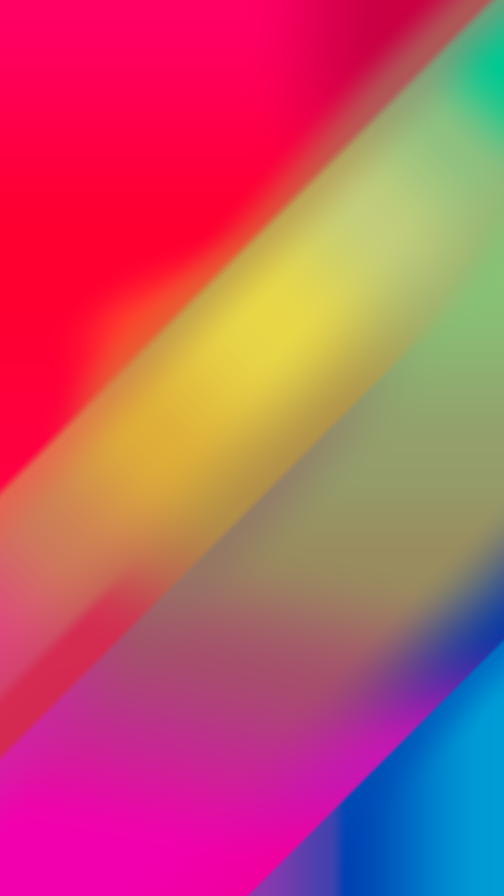
This background is drawn by a Shadertoy shader. Its source:

```glsl
// Soft diagonal ribbons of red, gold, olive-magenta and blue with blurred folds

// Smooth step from colour a to colour b as v runs from lo to hi
vec3 blend(vec3 a, vec3 b, float lo, float hi, float v) {
    return mix(a, b, smoothstep(lo, hi, v));
}

// Upper left field: hot pink to scarlet, with a dark fold and an orange flare
vec3 redField(vec2 p, float across) {
    vec3 c = blend(vec3(1.0, 0.0, 0.39), vec3(1.0, 0.0, 0.19), 0.0, 0.48, p.y);
    c = blend(c, vec3(1.0, 0.0, 0.25), 0.55, 0.95, p.y);
    float fold = smoothstep(0.48, 0.77, p.x) * (1.0 - smoothstep(0.1, 0.5, p.y));
    c = mix(c, vec3(0.77, 0.0, 0.25), fold * 0.9);
    float flare = smoothstep(0.0, 0.2, p.x - 0.04 - 0.28 * (p.y - 0.56))
                * smoothstep(0.54, 0.68, p.y + 0.25 * p.x - 0.02)
                * smoothstep(0.72, 0.92, across);
    c = mix(c, vec3(1.0, 0.29, 0.17), flare * 0.85);
    float haze = smoothstep(0.865, 0.99, across + 0.04 * smoothstep(0.5, 0.1, p.y))
               * smoothstep(0.07, 0.24, p.x);
    vec3 hazeColor = blend(vec3(0.88, 0.40, 0.20), vec3(0.66, 0.42, 0.36), 0.45, 0.8, p.x);
    return mix(c, hazeColor, haze * 0.8);
}

// Middle ribbon: rose, orange, yellow, lime and jade along its length
vec3 goldRibbon(vec2 p, float across, float along) {
    vec3 c = blend(vec3(0.87, 0.27, 0.49), vec3(0.80, 0.49, 0.34), -1.32, -0.92, along);
    c = blend(c, vec3(0.87, 0.68, 0.22), -0.98, -0.56, along);
    c = blend(c, vec3(0.91, 0.84, 0.28), -0.6, -0.12, along);
    c = blend(c, vec3(0.76, 0.80, 0.48), -0.08, 0.33, along);
    c = blend(c, vec3(0.55, 0.75, 0.50), 0.3, 0.66, along);
    c = blend(c, vec3(0.0, 0.79, 0.57), 0.62, 0.87, along);

    // Dusky upper and lower rims
    float upper = 1.0 - smoothstep(0.95, 1.13, across);
    vec3 upperColor = blend(vec3(0.93, 0.36, 0.30), vec3(0.72, 0.58, 0.30), -0.9, -0.2, along);
    upperColor = blend(upperColor, vec3(0.55, 0.58, 0.46), 0.2, 0.75, along);
    c = mix(c, upperColor, upper * 0.85);
    float lower = smoothstep(1.23, 1.52, across);
    vec3 lowerColor = blend(vec3(0.76, 0.24, 0.33), vec3(0.66, 0.53, 0.29), -1.05, -0.55, along);
    lowerColor = blend(lowerColor, vec3(0.60, 0.69, 0.43), -0.2, 0.35, along);
    c = mix(c, lowerColor, lower * 0.85);

    // Crimson fold at the lower left end
    float crimson = smoothstep(1.36, 1.41, across) * (1.0 - smoothstep(-1.1, -0.8, along));
    return mix(c, vec3(0.84, 0.15, 0.31), crimson * 0.85);
}

// Lower ribbon: green through olive and mauve down to magenta
vec3 oliveRibbon(vec2 p, float across) {
    vec3 c = blend(vec3(0.53, 0.76, 0.46), vec3(0.58, 0.62, 0.42), 0.55, 0.92, p.y);
    c = blend(c, vec3(0.60, 0.55, 0.37), 0.9, 1.12, p.y);
    float sag = p.y + 0.2 * (0.68 - p.x);
    c = blend(c, vec3(0.65, 0.31, 0.42), 1.1, 1.38, sag);
    c = blend(c, vec3(0.73, 0.20, 0.54), 1.34, 1.55, sag);
    c = blend(c, vec3(0.95, 0.0, 0.68), 1.46, 1.78, sag);

    // Shade under the gold ribbon, fading out toward the right
    float shade = (1.0 - smoothstep(1.5, 1.68, across)) * (1.0 - smoothstep(0.5, 0.9, p.x));
    c = mix(c, vec3(0.57, 0.42, 0.40), shade * smoothstep(0.2, 0.45, p.x) * 0.6);
    c = mix(c, vec3(0.82, 0.14, 0.66), shade * smoothstep(0.3, 0.0, p.x) * 0.6);

    // Lower rim runs from magenta to deep blue
    float rim = smoothstep(1.98, 2.28, across);
    vec3 rimColor = blend(vec3(0.0, 0.21, 0.66), vec3(0.78, 0.08, 0.71), 1.23, 1.5, p.y);
    rimColor = blend(rimColor, vec3(0.94, 0.0, 0.62), 1.52, 1.72, p.y);
    return mix(c, rimColor, rim * 0.95);
}

// Lower right corner: cyan to cobalt, with a violet panel at the left
vec3 blueCorner(vec2 p, float across) {
    vec3 c = blend(vec3(0.0, 0.25, 0.70), vec3(0.0, 0.61, 0.84), 0.66, 0.98, p.x);
    c = mix(c, vec3(0.0, 0.31, 0.72), 0.6 * (1.0 - smoothstep(2.26, 2.4, across)));
    vec3 violet = blend(vec3(0.55, 0.22, 0.68), vec3(0.25, 0.26, 0.68), 0.5, 0.68, p.x);
    return mix(violet, c, smoothstep(0.655, 0.69, p.x));
}

void mainImage(out vec4 fragColor, in vec2 fragCoord) {
    // Width is one unit; y runs downward from the top
    vec2 uv = fragCoord / iResolution.xy;
    vec2 p = vec2(uv.x, (1.0 - uv.y) * 16.0 / 9.0);
    float across = p.x + p.y;
    float along = p.x - p.y;

    // The gold ribbon's lower edge curves softly away at the right
    float bend = 0.35 * smoothstep(0.85, 1.08, p.x) * smoothstep(0.75, 0.45, p.y);
    float soft = mix(0.012, 0.09, smoothstep(0.75, 1.0, p.x));

    vec3 color = redField(p, across);
    color = blend(color, goldRibbon(p, across, along), 0.96, 0.995, across);
    color = blend(color, oliveRibbon(p, across), 1.505 - soft, 1.505 + soft, across + bend * 0.3);
    color = blend(color, blueCorner(p, across), 2.262, 2.278, across);
    fragColor = vec4(clamp(color, 0.0, 1.0), 1.0);
}
```
